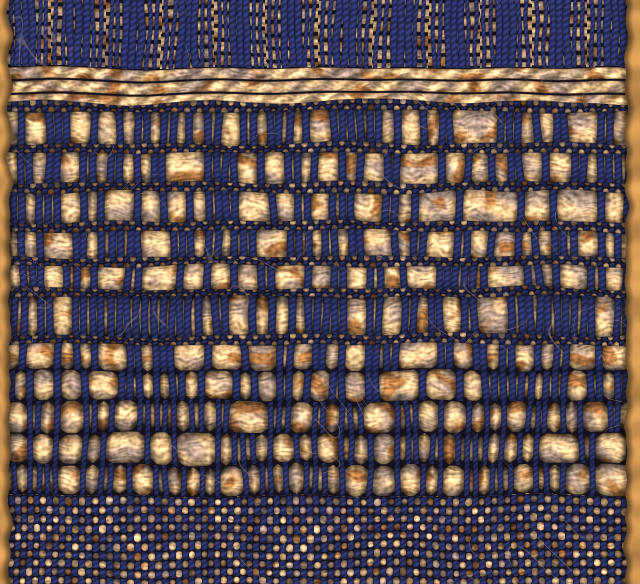
A Shadertoy shader for this texture:

```glsl
// Handwoven cloth: navy warp over chunky tan wool rows, with finer weave at both ends.

const float WIDTH = 1.094;          // cloth space: x in 0..WIDTH, y in 0..1 downward
const float PITCH = 0.0152;         // spacing of warp threads
const int ROWS = 11;
const float EDGES[12] = float[12](0.182, 0.254, 0.322, 0.387, 0.447, 0.501,
                                  0.581, 0.635, 0.687, 0.741, 0.795, 0.849);
const vec3 DARK = vec3(0.09, 0.065, 0.10);
const vec3 NAVY = vec3(0.20, 0.23, 0.46);
const vec3 TAN  = vec3(0.98, 0.80, 0.58);
const vec3 GREY = vec3(0.70, 0.59, 0.52);
const vec3 RUST = vec3(0.66, 0.42, 0.22);
const vec3 WOOD = vec3(0.86, 0.62, 0.34);

float hash(vec2 p) {
    vec3 q = fract(p.xyx * vec3(0.1031, 0.1030, 0.0973));
    q += dot(q, q.yzx + 33.33);
    return fract((q.x + q.y) * q.z);
}

float corner(vec2 cell, vec2 offset) {
    float a = 6.2832 * hash(cell);
    return dot(vec2(cos(a), sin(a)), offset);
}

// Gradient noise, roughly -0.7..0.7
float noise(vec2 p) {
    vec2 i = floor(p), f = p - i, u = f * f * f * (f * (f * 6.0 - 15.0) + 10.0);
    vec2 e = vec2(0.0, 1.0);
    return mix(mix(corner(i, f), corner(i + e.yx, f - e.yx), u.x),
               mix(corner(i + e.xy, f - e.xy), corner(i + e.yy, f - e.yy), u.x), u.y);
}

// Smooth coverage of a strand; across is -1..1 inside it
float cover(float across, float halfWidth, float px) {
    return smoothstep(-px, px, (1.0 - abs(across)) * halfWidth);
}

// Round, twisted strand
vec3 yarn(vec3 tint, float across, float along, float twist) {
    float roundness = sqrt(max(0.0, 1.0 - across * across));
    float ply = 0.5 + 0.5 * sin(along * twist + across * 2.2);
    return tint * (0.35 + 0.65 * roundness) * (0.72 + 0.4 * ply);
}

// Mottled, fibrous wool
vec3 wool(vec2 p, float seed) {
    vec3 c = mix(GREY, TAN, smoothstep(-0.3, 0.15, noise(p * vec2(19.0, 27.0) + seed)));
    c = mix(c, RUST, 0.85 * smoothstep(0.12, 0.36, noise(p * vec2(26.0, 31.0) + seed + 7.3)));
    float bend = 2.5 * noise(p * 32.0 + seed);
    float fibre = noise(vec2(p.x * 55.0, p.y * 190.0 + bend)) + 0.6 * noise(p * 150.0);
    return c * (1.0 + 0.5 * fibre);
}

// Plain weave: wool dots alternating with warp
vec3 plainWeave(vec2 p, vec2 size, float px) {
    vec2 cell = floor(p / size), f = 2.0 * fract(p / size) - 1.0;
    vec3 warp = yarn(NAVY, f.x * 0.9, p.y, 650.0);
    if (mod(cell.x + cell.y, 2.0) > 0.5) return warp * (1.0 - 0.4 * f.y * f.y);
    float r = length(f * vec2(0.9, 1.15)) + 0.3 * (hash(cell) - 0.4);
    vec3 dot_ = wool(p, 5.0) * mix(0.55, 1.05, hash(cell + 9.0)) * (1.1 - 0.5 * r * r);
    return mix(DARK, dot_, cover(r, size.x * 0.5, px));
}

// Whether a warp thread passes over a chunky row
bool isOver(float thread, float row) {
    bool sparse = row > 7.5, dense = row < 0.5 || row == 5.0;
    float drift = floor(3.0 * noise(vec2(thread * 0.13, row * 2.37)) + 4.0 * hash(vec2(row, 3.0)));
    float m = mod(thread + drift, sparse ? 3.0 : 4.0);
    float density = dense ? 0.42 : sparse ? 0.08 : 0.16;
    float chance = m < 0.5 ? 1.0 : m < 1.5 ? density + 0.35 : density;
    return hash(vec2(thread, row + 0.5)) < chance;
}

// Thick wool pinched between the warp threads that cross it
vec3 chunkyRow(vec2 p, float row, float top, float bottom, float px) {
    float gap = 3.0 * PITCH, base = floor(p.x / PITCH);
    for (float k = -3.0; k <= 3.0; k++) {
        float thread = base + k;
        if (!isOver(thread, row)) continue;
        float x = (thread + 0.5 + 0.5 * noise(vec2(thread * 1.7, p.y * 9.0))) * PITCH;
        if (abs(p.x - x) < abs(gap)) gap = p.x - x;
    }
    float bulge = smoothstep(0.2, 1.2, abs(gap) / PITCH);
    float v = 2.0 * (p.y - top) / (bottom - top) - 1.0;
    float across = v / (mix(0.7, 0.97, bulge) + 0.12 * noise(vec2(p.x * 22.0, row)));
    vec3 weft = wool(p, row * 3.7) * (1.12 - 0.7 * across * across) * mix(0.45, 1.0, bulge);
    vec3 col = mix(DARK, weft, cover(across, 0.5 * (bottom - top), px));
    float halfWidth = row > 7.5 ? 0.0048 : 0.0064;
    float side = gap / halfWidth;
    vec3 warp = yarn(NAVY, side, p.y, 650.0) * (1.0 - 0.35 * v * v);
    return mix(col, warp, cover(side, halfWidth, px));
}

// Thin grey weft behind bundles of warp
vec3 bundledWarp(vec2 p, float px) {
    float column = floor(p.x / 0.0912), x = p.x - (column + 0.5) * 0.0912;
    float f = 2.0 * fract(p.y / 0.023 + 0.5 * mod(column, 2.0)) - 1.0;
    vec3 col = mix(DARK, wool(p, 2.0) * 0.8 * (1.0 - 0.5 * f * f), cover(f / 0.72, 0.008, px));
    for (float k = -3.0; k <= 3.0; k++) {
        float halfWidth = abs(k) < 1.5 ? 0.0066 : 0.0036;
        float sway = 0.006 * noise(vec2(column * 3.1 + k * 1.3, p.y * 14.0));
        float side = (x - k * 0.0125 - sway) / halfWidth;
        col = mix(col, yarn(NAVY, side, p.y, 600.0), cover(side, halfWidth, px));
    }
    return col;
}

// Plied wool strands lying flat
vec3 twistedStrands(vec2 p, float px) {
    float strand = floor((p.y - 0.115) / 0.0223);
    float f = 2.0 * fract((p.y - 0.115) / 0.0223) - 1.0;
    vec3 c = yarn(wool(p, strand * 4.1) * 1.05, f, p.x + strand * 0.02, 150.0);
    return mix(DARK, c, cover(f / 0.85, 0.0095, px));
}

void mainImage(out vec4 fragColor, in vec2 fragCoord) {
    vec2 uv = fragCoord / iResolution.xy;
    vec2 canvas = vec2(uv.x * WIDTH, 1.0 - uv.y);
    float px = 0.8 / iResolution.y;
    vec2 p = canvas + 0.009 * vec2(noise(canvas * 5.0), noise(canvas * vec2(6.0, 8.0) + 4.0));

    // Bands from top to bottom
    vec3 col;
    if (p.y < 0.115) col = bundledWarp(p, px);
    else if (p.y < EDGES[0]) col = twistedStrands(p, px);
    else if (p.y > EDGES[ROWS]) col = plainWeave(p, vec2(0.0114, 0.0152), px);
    for (int i = 0; i < ROWS; i++)
        if (p.y >= EDGES[i] && p.y <= EDGES[i + 1])
            col = chunkyRow(p, float(i), EDGES[i], EDGES[i + 1], px);

    // Thin binding weft between the upper rows
    for (int i = 0; i < 7; i++) {
        float d = (p.y - EDGES[i]) / (0.008 + 0.006 * noise(vec2(p.x * 7.0, float(i) * 2.3)));
        vec3 tie = plainWeave(p - vec2(0.0, EDGES[i]), vec2(0.0105, 0.016), px);
        col = mix(col, tie * (1.0 - 0.6 * d * d), cover(d, 0.008, px));
    }

    // Loose hairs
    float hair = 1.0 - smoothstep(0.0, 0.025, abs(noise(p * 13.0 + 2.0 * noise(p * 7.0))));
    col = mix(col, GREY, 0.4 * hair * smoothstep(0.05, 0.3, noise(p * 8.0 + 20.0)));

    // Uneven selvedges over a wooden board
    float ragged = 0.012 * noise(vec2(canvas.y * 24.0, step(0.5, uv.x) * 9.0));
    float inside = min(canvas.x - 0.017, 1.07 - canvas.x) + ragged;
    vec3 board = WOOD * (0.95 + 0.3 * noise(canvas * vec2(5.0, 30.0)));
    board *= mix(1.0, 0.5, smoothstep(-0.015, 0.0, inside));
    col *= mix(0.6, 1.0, smoothstep(0.0, 0.012, inside));
    fragColor = vec4(mix(board, col, smoothstep(-px, px, inside)), 1.0);
}
```
